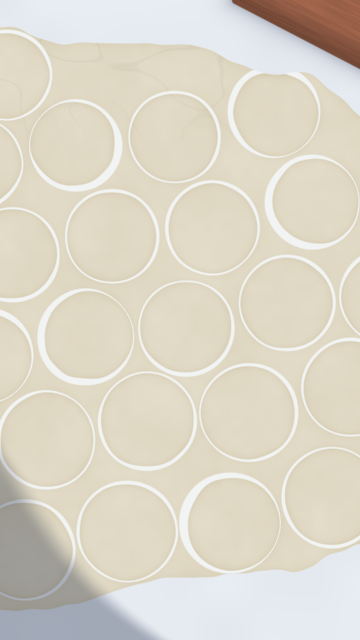
Give the GLSL for this pattern, as a Shadertoy shader.

```glsl
// Rolled dough with staggered rows of cut circles on a pale table, beside a rolling pin.
#define DOUGH vec3(0.880, 0.852, 0.772)
#define TABLE vec3(0.900, 0.920, 0.945)
#define GAP_WHITE vec3(0.950, 0.957, 0.957)
#define PIN_WOOD vec3(0.510, 0.320, 0.240)
#define SHADE vec3(0.700, 0.715, 0.755)
#define ROWS 6
#define COLUMN_STEP 27.3
#define CUT_RADIUS 12.6
#define THIN_GAP vec2(0.76, 0.28)
#define WIDE_GAP vec2(1.20, 0.95)

// Units: the canvas is 100 wide, y runs downward from the top edge.
const vec2 ROW_START[ROWS] = vec2[ROWS](
    vec2(1.9, 20.8), vec2(-6.5, 45.6), vec2(3.5, 70.8),
    vec2(-4.2, 98.8), vec2(12.7, 122.2), vec2(6.9, 152.8));

float hash(vec2 p) {
    p = fract(p * vec2(0.1031, 0.1137));
    p += dot(p, p.yx + 33.3);
    return fract((p.x + p.y) * p.x * 17.0);
}

float noise(vec2 p) {
    vec2 i = floor(p), f = fract(p);
    f = f * f * (3.0 - 2.0 * f);
    return mix(mix(hash(i), hash(i + vec2(1, 0)), f.x),
               mix(hash(i + vec2(0, 1)), hash(i + vec2(1, 1)), f.x), f.y);
}

float cover(float d, float px) { return 1.0 - smoothstep(-px, px, d); }

// Ragged sheet between an upper and a lower outline
float doughDistance(vec2 p) {
    float top = 7.6 + 4.6 * smoothstep(2.0, 17.0, p.x)
              + 8.3 * smoothstep(50.0, 76.0, p.x) + 12.7 * smoothstep(84.0, 104.0, p.x);
    float bottom = 169.4 - 8.8 * smoothstep(9.0, 49.0, p.x)
                 - 2.1 * smoothstep(49.0, 76.0, p.x) - 7.0 * smoothstep(81.0, 100.0, p.x);
    float ragged = noise(vec2(p.x * 0.22, 3.0)) - 0.5;
    return max(top - p.y, p.y - bottom) + ragged * 0.9;
}

// Rounded end of the pin; x = distance, y = height across the wood
vec2 pinDistance(vec2 p) {
    const vec2 along = vec2(0.887, 0.461), across = vec2(0.461, -0.887);
    vec2 d = p - vec2(64.0, 0.5);
    vec2 q = 1.2 - vec2(dot(d, along), dot(d, across));
    return vec2(length(max(q, 0.0)) + min(max(q.x, q.y), 0.0) - 1.2, dot(d, across));
}

// Uneven gap round one cut disc; x = gap distance, y = signed distance to the disc
vec2 cutDistance(vec2 p, int col, int row) {
    float i = float(col), j = float(row);
    vec2 center = ROW_START[row] + vec2((COLUMN_STEP + 0.23 * j) * i,
                                        -4.4 * i - 1.4 * sin(2.6 * i));
    vec2 d = p - center;
    float dist = length(d);
    vec2 dir = d / max(dist, 0.001);
    float radius = CUT_RADIUS + 0.29 * j;

    // Wide gaps recur along a skewed diagonal
    int k = (3 * col + row) % 7;
    bool wide = k > 2 && k != 5 && row != 4;
    vec2 gapSize = wide ? WIDE_GAP : THIN_GAP;
    float angle = 1.28 + 1.4 * i + 2.1 * j + 0.9 * mod(j, 2.0);
    float gap = gapSize.x + gapSize.y * dot(dir, vec2(cos(angle), -sin(angle)));
    gap *= 0.7 + 0.6 * noise(dir * 1.8 + 7.0 * vec2(i, j) + 20.0);
    radius += 0.35 * (noise(dir * 1.5 + 5.0 * vec2(j, i) + 40.0) - 0.5);
    float disc = dist - radius + gap;
    return vec2(max(dist - radius, -disc), disc);
}

void mainImage(out vec4 fragColor, in vec2 fragCoord) {
    float px = 100.0 / iResolution.x;
    vec2 p = vec2(fragCoord.x, iResolution.y - fragCoord.y) * px;

    // Table, with the soft shadow below the pin
    vec2 pin = pinDistance(p);
    vec3 color = TABLE + 0.02 * (noise(p * 0.08) - 0.5);
    color *= mix(vec3(1.0), SHADE, 0.7 * exp(-max(pin.x, 0.0) / 2.2));

    // Dough with faint mottling, creases and darker rims
    float sheet = doughDistance(p);
    float mottling = 0.6 * noise(p * 0.09) + 0.3 * noise(p * 0.35) + 0.1 * noise(p * 1.9);
    vec3 dough = DOUGH + (mottling - 0.5) * vec3(0.03, 0.035, 0.05);
    float crease = abs(noise(vec2(p.x * 0.07 - p.y * 0.03, p.y * 0.16) + 9.0) - 0.5);
    dough -= 0.025 * (1.0 - smoothstep(0.0, 0.035, crease)) * (1.0 - smoothstep(20.0, 50.0, p.y));
    dough -= vec3(0.025, 0.03, 0.045) * exp(-abs(sheet) / 1.3);

    // Cut discs; the upper rows hold fewer
    float gap = 1e3, rim = 1e3;
    for (int row = 0; row < ROWS; row++) {
        for (int col = 0; col <= min(3 * row, 4); col++) {
            vec2 cut = cutDistance(p, col, row);
            gap = min(gap, cut.x);
            rim = min(rim, abs(cut.y));
        }
    }
    dough -= vec3(0.035, 0.045, 0.06) * exp(-rim / 0.8);
    dough = mix(dough, GAP_WHITE, cover(gap, px));
    color = mix(color, dough, cover(sheet, px));

    // Curved shadow over the lower left corner
    float t = (p.y - 136.6) / 41.2;
    float shadowEdge = 5.8 + 25.5 * t + 12.7 * t * t * t;
    color *= mix(vec3(1.0), SHADE, 1.0 - smoothstep(-4.0, 5.0, p.x - shadowEdge));

    // Wooden pin, lit from above with grain along its length
    float grain = noise(vec2(p.x * 0.15, pin.y * 2.5));
    vec3 wood = PIN_WOOD * (0.82 + 0.32 * smoothstep(0.0, 9.0, pin.y) + 0.12 * grain);
    color = mix(color, wood, cover(pin.x, px));
    fragColor = vec4(color, 1.0);
}
```
